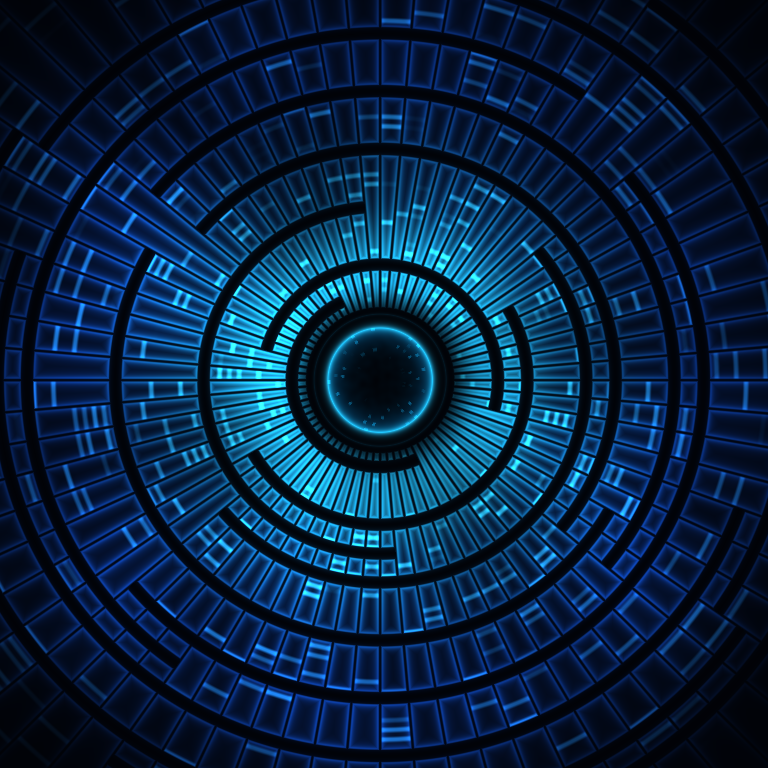
Write a WebGL 2 fragment shader that draws this background.

```glsl
#version 300 es
precision highp float;

uniform vec2 u_resolution;
out vec4 fragColor;

const float TAU = 6.2831853;
const float SECTORS = 72.0;
const int ARCS = 14;
// First sector of each half-turn arc, from the innermost outwards
const float ARC_START[ARCS] = float[](
    23.0, -3.0, 42.0, 19.0, 44.0, -8.0, 30.0,
    -8.0, 44.0, 11.0, 32.0, -7.0, 29.0, 47.0);

float hash(vec2 p) {
    vec3 q = fract(vec3(p.xyx) * 0.1031);
    q += dot(q, q.yzx + 33.33);
    return fract((q.x + q.y) * q.z);
}

float cornerSlope(vec2 cell, vec2 offset) {
    float a = TAU * hash(cell);
    return dot(vec2(cos(a), sin(a)), offset);
}

float gradientNoise(vec2 p) {
    vec2 i = floor(p), f = fract(p);
    vec2 u = f * f * (3.0 - 2.0 * f);
    vec2 e = vec2(0.0, 1.0);
    float low = mix(cornerSlope(i, f), cornerSlope(i + e.yx, f - e.yx), u.x);
    float high = mix(cornerSlope(i + e.xy, f - e.xy), cornerSlope(i + e.yy, f - e.yy), u.x);
    return mix(low, high, u.y);
}

// Radii of the nearest arcs below and above r in one sector
vec2 enclosingArcs(float r, float sector, float inner, float outer) {
    vec2 span = vec2(inner, outer);
    for (int i = 0; i < ARCS; i++) {
        float radius = 0.113 + 0.03763 * float(i);
        if (mod(sector - ARC_START[i], SECTORS) < 35.5) {
            if (radius <= r) span.x = max(span.x, radius);
            else span.y = min(span.y, radius);
        }
    }
    return span;
}

// Distance inside a cell: positive within, negative in the gaps
float cellDistance(float r, float turn, vec2 span, float arcGap, float spokeGap) {
    float radial = min(r - span.x, span.y - r) - arcGap;
    float side = (0.5 - abs(fract(turn) - 0.5)) * r * TAU / SECTORS - spokeGap;
    return min(radial, side);
}

// Random short bars that lie across a cell
float rungs(float r, float sector, float spacing, float density) {
    float slot = floor(r / spacing);
    float f = fract(r / spacing);
    float cluster = smoothstep(0.4, 0.55, hash(vec2(sector, floor(slot / 4.0)) + 7.0));
    float lit = 1.0 - smoothstep(density, density + 0.08, hash(vec2(sector, slot) + 91.0));
    float band = smoothstep(0.05, 0.38, f) * (1.0 - smoothstep(0.5, 0.85, f));
    return cluster * lit * band * mix(0.6, 1.0, hash(vec2(slot, sector)));
}

vec3 cells(vec2 p, float aa) {
    float r = length(p);
    float turn = atan(p.y, p.x) / TAU * SECTORS;
    float sector = mod(floor(turn), SECTORS);
    vec2 span = enclosingArcs(r, sector, 0.087, 0.8);
    float d = cellDistance(r, turn, span, 0.0085, 0.0021);
    float mask = smoothstep(-aa, aa, d);

    // Solid cyan near the core, hollow deep blue far out
    float far = smoothstep(0.16, 0.42, r);
    float hollow = smoothstep(0.14, 0.24, r);
    vec3 edgeColor = mix(vec3(0.11, 0.66, 0.82), vec3(0.05, 0.25, 0.62), far);
    vec3 glowColor = mix(vec3(0.05, 0.36, 0.55), vec3(0.02, 0.13, 0.38), far);
    vec3 fillColor = mix(vec3(0.06, 0.32, 0.40), vec3(0.008, 0.038, 0.10), hollow);
    vec3 rungColor = mix(vec3(0.16, 0.68, 0.74), vec3(0.10, 0.42, 0.70), far);

    // Uneven light, stronger low on the left and weaker in the corners
    float patches = clamp(1.0 + 0.8 * gradientNoise(p * 5.0 + 3.0), 0.65, 1.35);
    float side = 1.0 + 0.14 * dot(p / max(r, 0.001), vec2(-0.6, -0.8));
    float fade = (1.0 - 0.93 * smoothstep(0.34, 0.69, r)) * smoothstep(0.078, 0.135, r);
    float depth = max(d, 0.0);
    float cellTone = mix(0.75, 1.2, hash(vec2(sector, floor(span.x * 100.0))));
    vec3 color = edgeColor * exp(-depth / 0.0026) * 0.74;
    color += glowColor * exp(-depth / 0.008) * 0.55 + fillColor * cellTone;
    color += rungColor * rungs(r, sector, 0.0125, 0.22);
    vec3 spill = glowColor * exp(min(d, 0.0) / 0.003) * 0.3;
    return mix(spill, color, mask) * fade * patches * side;
}

vec3 orb(vec2 p, float radius) {
    float r = length(p);
    float d = r - radius;
    float inside = 1.0 - smoothstep(-0.002, 0.002, d);
    float rim = exp(-abs(d) / 0.0034);
    float bloom = d < 0.0 ? exp(d / 0.014) : exp(-d / 0.0035);
    vec3 color = vec3(0.14, 0.60, 0.66) * rim * 0.9;
    color += vec3(0.01, 0.36, 0.58) * bloom * 0.75;

    // Faint specks and haze under the surface
    float speckSector = floor(atan(p.y, p.x) / TAU * 90.0);
    float specks = rungs(r, speckSector + 120.0, 0.009, 0.1);
    specks *= smoothstep(0.025, 0.055, r);
    float haze = 0.5 + gradientNoise(p * 90.0);
    color += inside * (vec3(0.03, 0.3, 0.4) * specks + vec3(0.0, 0.02, 0.03) * haze);
    return color + vec3(0.01, 0.08, 0.11) * exp(-abs(r - 0.086) / 0.0014);
}

void main() {
    float size = min(u_resolution.x, u_resolution.y);
    vec2 p = (gl_FragCoord.xy - 0.5 * u_resolution) / size - vec2(-0.005, 0.005);
    float aa = max(0.0016, 0.7 / size);
    vec3 color = vec3(0.003, 0.008, 0.024);
    color += cells(p / vec2(1.018, 1.0), aa);
    color += orb(p, 0.068);
    fragColor = vec4(min(color, 1.0), 1.0);
}
```
